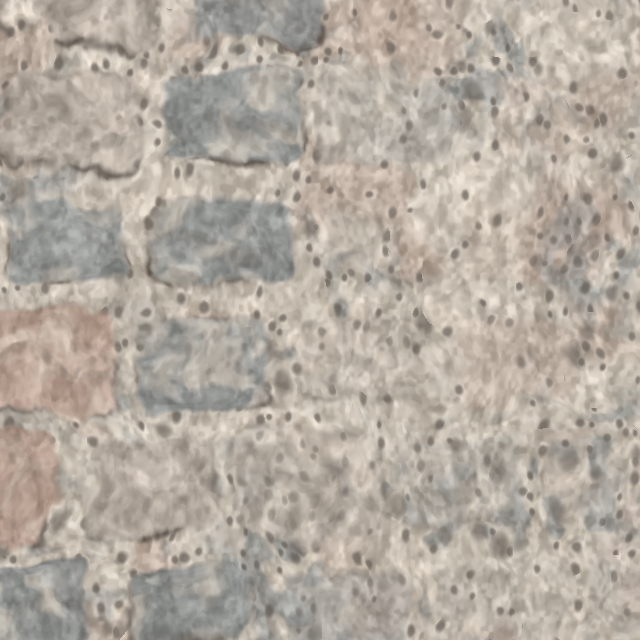
Give the GLSL for this texture, as a Shadertoy shader.

```glsl
// Weathered cobbles half buried in pale, gritty mortar.
// Rows of warped rounded boxes form the stones, fading out to the right;
// layered cellular noise gives the grain, mottles, pits and broken joints.

const vec3 MORTAR = vec3(0.775, 0.738, 0.690);
const vec3 CREAM  = vec3(0.860, 0.815, 0.755);
const vec3 SLATE  = vec3(0.555, 0.565, 0.560);
const vec3 ROSE   = vec3(0.700, 0.605, 0.550);
const vec3 TAN    = vec3(0.690, 0.650, 0.610);
const vec3 SHADOW = vec3(0.390, 0.360, 0.335);

const vec2  GRID = vec2(4.15, 5.25);       // stones across and rows up
const vec2  HALF_SIZE = vec2(0.094, 0.070);
const float CORNER = 0.026;
const float WARP = 0.065;
const float EDGE_SOFTNESS = 0.006;
const float GRAIN_CONTRAST = 0.38;
const float PIT_STRENGTH = 0.70;

float hash(vec2 p) {
    vec3 q = fract(p.xyx * 0.1031);
    q += dot(q, q.yzx + 33.33);
    return fract((q.x + q.y) * q.z);
}

// Cellular noise: x = blended cell value, y = nearest distance, z = nearest id
vec3 cells(vec2 p) {
    vec2 base = floor(p);
    float sum = 0.0, total = 0.0, nearest = 9.0, id = 0.0;
    for (int j = -1; j <= 1; j++)
    for (int i = -1; i <= 1; i++) {
        vec2 c = base + vec2(i, j);
        vec2 site = c + 0.15 + 0.7 * vec2(hash(c + 11.0), hash(c + 47.0));
        float d2 = dot(p - site, p - site);
        float value = hash(c + 83.0);
        float weight = exp(-5.0 * d2);
        sum += weight * value;
        total += weight;
        if (d2 < nearest) { nearest = d2; id = value; }
    }
    return vec3(sum / total, sqrt(nearest), id);
}

// Layered cellular values centred on zero
float layers(vec2 p) {
    float sum = 0.0, gain = 0.5;
    for (int i = 0; i < 4; i++) {
        sum += gain * (cells(p).x - 0.5);
        p = mat2(1.6, 1.2, -1.2, 1.6) * p + 7.3;
        gain *= 0.55;
    }
    return sum;
}

float roundedBox(vec2 p, vec2 halfSize) {
    vec2 q = abs(p) - halfSize + CORNER;
    return length(max(q, 0.0)) + min(max(q.x, q.y), 0.0) - CORNER;
}

// Small dark holes, gathered where the cluster value is high
float pits(vec2 p, float cluster) {
    vec3 c = cells(p);
    float radius = 0.16 + 0.22 * fract(c.z * 17.0);
    float hole = 1.0 - smoothstep(radius * 0.4, radius + 0.12, c.y);
    return hole * step(0.93 - 0.45 * cluster, c.z);
}

void mainImage(out vec4 fragColor, in vec2 fragCoord) {
    vec2 uv = fragCoord / iResolution.y;
    vec2 bend = vec2(layers(uv * 9.0), layers(uv * 9.0 + 31.0));
    vec2 p = uv + WARP * bend;

    // Shared noise fields
    float broad = cells(uv * 6.0 + 3.0).x;
    float patches = cells(p * 15.0 + 9.0).x;
    vec2 streaky = uv + 0.03 * bend;
    float grain = 0.50 * (cells(streaky * vec2(72.0, 50.0)).x - 0.5)
                + 0.38 * (cells(streaky * vec2(140.0, 105.0) + 5.0).x - 0.5);

    // Mortar with cream, rosy and cool mottles
    float mottle = cells(p * 40.0).x;
    vec3 color = MORTAR + 0.10 * layers(uv * 5.0 + 20.0);
    color = mix(color, CREAM, 0.65 * smoothstep(0.50, 0.85, patches * 0.4 + mottle * 0.6));
    color = mix(color, ROSE, 0.45 * smoothstep(0.62, 0.90, cells(p * 11.0 + 60.0).x));
    float cool = broad * 0.5 + cells(p * 36.0 + 40.0).x * 0.5;
    color = mix(color, SLATE, 0.70 * smoothstep(0.56, 0.82, cool));

    // Stone layout: each row is shifted and each stone sized on its own
    vec2 g = p * GRID + vec2(0.0, 0.23);
    float row = floor(g.y);
    float shift = hash(vec2(row, 5.0));
    g.x += shift;
    vec2 id = floor(g);
    vec2 local = (fract(g) - 0.5) / GRID;
    vec2 vary = vec2(hash(id + 21.0), hash(id + 35.0));
    float dist = roundedBox(local, HALF_SIZE + (vary - 0.5) * vec2(0.034, 0.022));
    float centerX = (id.x + 0.5 - shift) / GRID.x;
    float buried = smoothstep(0.36, 0.62, centerX) * (0.65 + 0.30 * hash(id + 71.0));
    float exposed = 1.0 - buried;

    // Stone colour, tilted strata and worn pale patches
    float kind = hash(id + 57.0);
    vec3 stone = kind < 0.38 ? SLATE : (kind < 0.70 ? ROSE : TAN);
    float tilt = 1.6 * (vary.x - 0.5);
    mat2 turn = mat2(cos(tilt), sin(tilt), -sin(tilt), cos(tilt));
    stone += 0.24 * layers(turn * p * vec2(20.0, 34.0) + kind * 50.0);
    float layer = local.y + tilt * 0.3 * local.x + 0.012 * sin(local.x * 38.0 + kind * 20.0);
    float vein = smoothstep(-0.035, 0.0, layer) * (1.0 - smoothstep(0.0, 0.006, layer));
    stone = mix(stone, SHADOW, 0.28 * vein * smoothstep(0.3, 0.7, patches));
    float worn = smoothstep(0.50, 0.80, patches * 0.55 + mottle * 0.45);
    stone = mix(stone, CREAM, 0.55 * worn);
    float cover = 1.0 - smoothstep(-EDGE_SOFTNESS, EDGE_SOFTNESS, dist);
    color = mix(color, stone, cover * exposed * 0.94);

    // Broken dark joints, heavier on the lower side of each stone
    float joint = exp(-pow((dist - 0.002) / 0.006, 2.0));
    float lower = mix(0.35, 1.0, smoothstep(0.03, -0.04, local.y));
    color = mix(color, SHADOW, 0.75 * joint * lower * exposed * smoothstep(0.42, 0.75, patches));

    // Grit and pits
    color += GRAIN_CONTRAST * grain * mix(1.0, 0.65, cover * exposed);
    float holes = max(pits(streaky * vec2(46.0, 34.0), broad),
                      0.8 * pits(streaky * vec2(22.0, 17.0) + 13.0, broad - 0.4));
    color = mix(color, SHADOW, PIT_STRENGTH * holes * (1.0 - 0.7 * cover * exposed));

    fragColor = vec4(clamp(color, 0.0, 1.0), 1.0);
}
```
